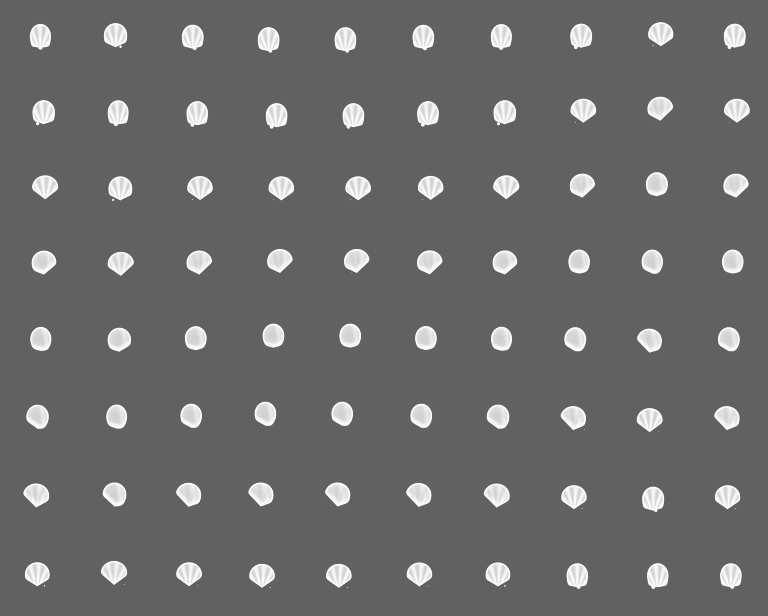
This pattern is drawn by a Shadertoy shader. Its source:

```glsl
// Rows of small pale seashells on flat grey, each row one step further in a turn.
// A shell is a rounded dome cut by a hinge wedge; its yaw sets width, lean and ribs.
// Columns vary smoothly in phase and orbit, wrapping so that the sheet tiles.

#define GRID vec2(10.0, 8.0)
#define SHELL_SIZE 0.156      // shell radius in cells
#define BACKGROUND 0.38
#define RIM_TONE 0.985
#define RIM_WIDTH 0.12        // in shell radii
#define RIB_FREQUENCY 18.0
#define RIB_DEPTH 0.075
#define ORBIT_CENTRE vec2(0.029, 0.066)
#define ORBIT_FLATNESS 0.55
#define TAU 6.2831853

// Smooth bump around a column, measured the short way round the sheet.
float columnBump(float column, float centre, float width) {
    float d = mod(column - centre + 0.5 * GRID.x, GRID.x) - 0.5 * GRID.x;
    return exp(-d * d / (width * width));
}

float smoothMax(float a, float b, float k) {
    float h = max(k - abs(a - b), 0.0) / k;
    return max(a, b) + h * h * k * 0.25;
}

// Orbit vector of a column: its length is the radius, its angle the phase lag.
vec2 columnOrbit(float column) {
    float far = 4.7 + 7.0 * columnBump(column, 3.5, 1.2)
              - 4.2 * columnBump(column, 8.0, 0.9)
              - 1.5 * columnBump(column, 1.0, 0.7);
    float lag = 1.3 * columnBump(column, 1.0, 0.7)
              - 6.0 * columnBump(column, 8.0, 1.5);
    return vec2(far, lag) / 76.8;
}

// Returns coverage in x and tone in y for one shell turned by yaw.
vec2 shell(vec2 p, float yaw, float pixel) {
    float wide = 0.5 - 0.5 * cos(2.0 * (yaw - 0.4));
    float front = smoothstep(-0.7, 0.3, cos(yaw - 0.4));
    float back = 1.0 - front;
    float lean = 0.45 * sin(yaw) * back;

    // Dome: a half ellipse above, a longer one below
    float lower = mix(1.15, 1.5, front);
    vec2 radii = vec2(mix(0.87, 1.1, wide), p.y > 0.0 ? 1.0 : lower);
    vec2 q = p / radii;
    float dome = length(q) * (length(q) - 1.0) / max(length(q / radii), 0.001);

    // Hinge wedge: two slopes that meet at the bottom
    float slope = mix(0.13, 0.8, wide) + lean * sign(p.x);
    float wedge = (slope * abs(p.x) - p.y - 1.0) / sqrt(1.0 + slope * slope);
    float body = smoothMax(dome, wedge, 0.16);

    // Small foot seen when the ribbed side is edge on
    float footSize = 0.19 * front * (1.0 - wide);
    vec2 footPos = vec2(0.15 - 0.8 * sin(yaw), -0.96);
    float dist = min(body, length(p - footPos) - footSize);

    // Ribs fan out from the hinge on the front
    float fan = atan(p.x, p.y + 1.35) + 0.12 * sin(yaw);
    float ribs = 0.895 + RIB_DEPTH * cos(fan * RIB_FREQUENCY);
    ribs += 0.05 * smoothstep(0.2, -0.7, p.y);

    // Smooth back with a soft streak and a pale hinge
    float streak = exp(-pow((p.x - 0.45 + 0.15 * p.y) / 0.2, 2.0));
    float dome3d = 0.82 + 0.08 * dot(p, p) + 0.07 * streak;
    dome3d = mix(dome3d, 0.97, smoothstep(-0.5, -0.2, wedge));

    float tone = mix(dome3d, ribs, front);
    float rim = smoothstep(-RIM_WIDTH - pixel, -RIM_WIDTH + pixel * 0.5, dist);
    tone = mix(min(tone, RIM_TONE), RIM_TONE, rim);
    return vec2(1.0 - smoothstep(-0.6 * pixel, 0.6 * pixel, dist), tone);
}

void mainImage(out vec4 fragColor, in vec2 fragCoord) {
    vec2 grid = fragCoord / iResolution.xy * GRID;
    vec2 cell = floor(grid);
    vec2 p = fract(grid) - 0.5;

    // One full turn down the sheet, shifted per column
    vec2 orbit = columnOrbit(cell.x);
    float row = GRID.y - 1.0 - cell.y;
    float yaw = TAU * row / GRID.y - atan(orbit.y, orbit.x);

    vec2 swing = vec2(cos(yaw - 1.8), ORBIT_FLATNESS * cos(yaw - 3.3));
    p -= ORBIT_CENTRE + length(orbit) * swing;

    float pixel = GRID.y / iResolution.y / SHELL_SIZE;
    vec2 look = shell(p / SHELL_SIZE, yaw, pixel);
    fragColor = vec4(vec3(mix(BACKGROUND, look.y, look.x)), 1.0);
}
```
